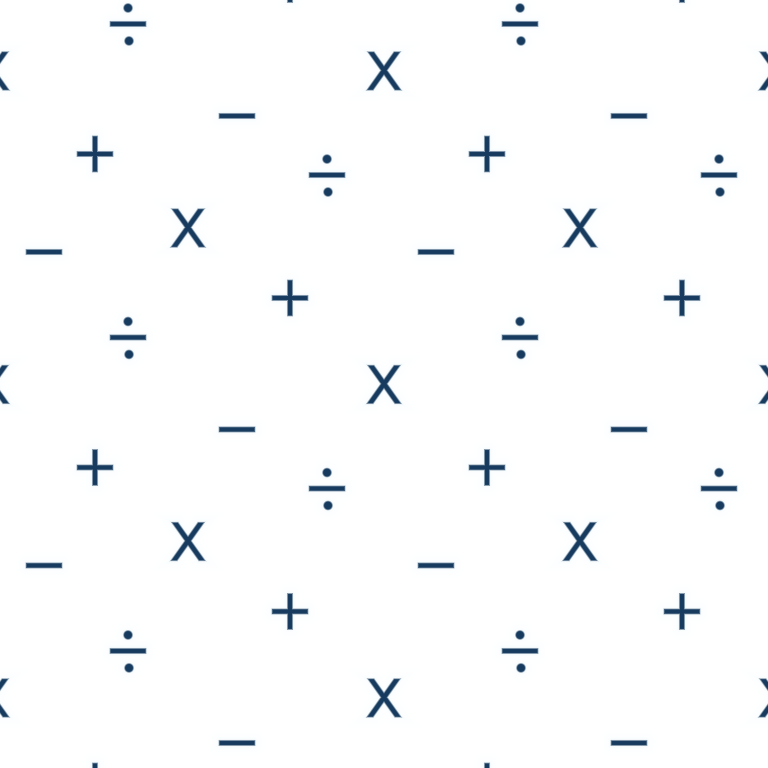
Give the GLSL for this pattern, as a WebGL 2 fragment shader.

```glsl
#version 300 es
precision highp float;

uniform vec2 u_resolution;
out vec4 fragColor;

const vec2 PERIOD = vec2(0.5104, 0.4082);

// Offset from the nearest repeat of a sign's centre
vec2 toNearest(vec2 p, vec2 center) {
    vec2 q = p - center;
    return q - PERIOD * floor(q / PERIOD + 0.5);
}

float box(vec2 p, vec2 halfSize) {
    vec2 d = abs(p) - halfSize;
    return length(max(d, 0.0)) + min(max(d.x, d.y), 0.0);
}

float minusSign(vec2 p) {
    return box(p, vec2(0.0234, 0.0033));
}

float plusSign(vec2 p) {
    return min(minusSign(p), minusSign(p.yx));
}

float divideSign(vec2 p) {
    float upperDot = length(p - vec2(0.0, 0.0208)) - 0.0057;
    float lowerDot = length(p - vec2(0.0013, -0.0221)) - 0.0057;
    return min(minusSign(p), min(upperDot, lowerDot));
}

// Crossed strokes, cut flat at top and bottom
float timesSign(vec2 p) {
    float strokes = (abs(p.x) - 0.71 * abs(p.y - 0.0008)) / 1.226;
    return max(abs(strokes) - 0.0034, abs(p.y) - 0.0250);
}

void main() {
    vec2 uv = gl_FragCoord.xy / u_resolution.y;

    // Two of each sign per tile
    float d = divideSign(toNearest(uv, vec2(0.1667, 0.9688)));
    d = min(d, divideSign(toNearest(uv, vec2(0.4258, 0.7721))));
    d = min(d, timesSign(toNearest(uv, vec2(0.5000, 0.9076))));
    d = min(d, timesSign(toNearest(uv, vec2(0.2448, 0.7031))));
    d = min(d, minusSign(toNearest(uv, vec2(0.3086, 0.8490))));
    d = min(d, minusSign(toNearest(uv, vec2(0.0573, 0.6719))));
    d = min(d, plusSign(toNearest(uv, vec2(0.1237, 0.7995))));
    d = min(d, plusSign(toNearest(uv, vec2(0.3776, 0.6120))));

    // Softly printed ink with a faint cool halo
    float softness = max(0.0015, 0.7 / u_resolution.y);
    float ink = 1.0 - smoothstep(-softness, softness, d);
    vec3 paper = vec3(1.0) - vec3(0.03, 0.012, 0.004) * exp(-max(d, 0.0) / 0.005);
    vec3 navy = vec3(0.09, 0.23, 0.37);
    fragColor = vec4(mix(paper, navy, ink), 1.0);
}
```
